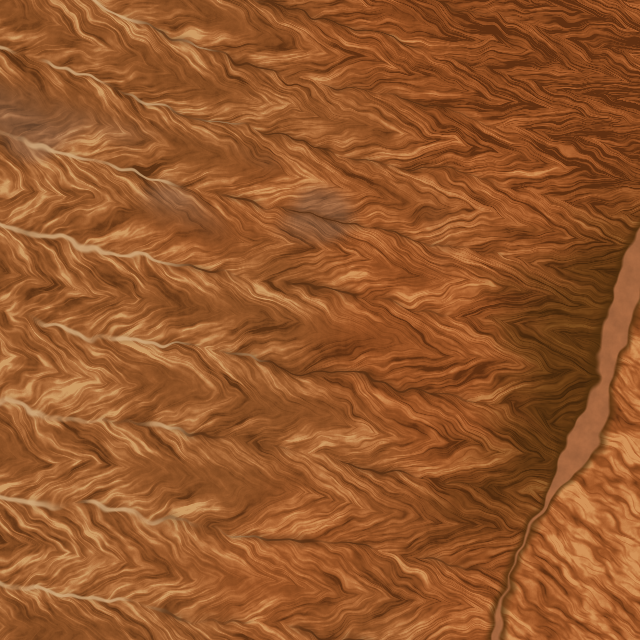
Give the GLSL for this texture, as a WebGL 1 fragment shader.

```glsl
precision highp float;
uniform vec2 u_resolution;

#define VALLEY_SPACING 0.14
#define WARP 0.035
#define STREAK_SCALE 17.0
#define RELIEF 0.75
#define LIGHT_VEINS 0.75
#define DARK_VEINS 0.72
#define GRAIN 0.2
#define BASE_TONE 0.45

const vec3 UMBER = vec3(0.37, 0.20, 0.08);
const vec3 BROWN = vec3(0.51, 0.29, 0.13);
const vec3 SIENNA = vec3(0.60, 0.35, 0.17);
const vec3 OCHRE = vec3(0.71, 0.45, 0.25);
const vec3 SAND = vec3(0.81, 0.61, 0.39);
const vec3 CREAM = vec3(0.83, 0.68, 0.50);
const vec3 MAUVE = vec3(0.53, 0.37, 0.26);
const vec3 OLIVE = vec3(0.31, 0.18, 0.05);
const vec3 SILT = vec3(0.69, 0.43, 0.27);

vec2 gradient(vec2 cell) {
  float angle = 6.2832 * fract(sin(dot(cell, vec2(127.1, 311.7))) * 43758.55);
  return vec2(cos(angle), sin(angle));
}

float noise(vec2 p) {
  vec2 i = floor(p), f = fract(p);
  vec2 u = f * f * f * (f * (f * 6.0 - 15.0) + 10.0);
  vec2 e = vec2(1.0, 0.0);
  float low = mix(dot(gradient(i), f), dot(gradient(i + e), f - e), u.x);
  float high = mix(dot(gradient(i + e.yx), f - e.yx), dot(gradient(i + 1.0), f - 1.0), u.x);
  return mix(low, high, u.y);
}

float fbm(vec2 p) {
  float sum = 0.0, amp = 0.6;
  for (int k = 0; k < 4; k++) {
    sum += amp * noise(p);
    p = p * 2.1 + 7.3;
    amp *= 0.6;
  }
  return sum;
}

// Thin branching lines along the zero crossings of the noise
float veins(vec2 p) {
  float sum = 0.0, amp = 0.5;
  for (int k = 0; k < 3; k++) {
    sum += amp * (1.0 - smoothstep(0.0, 0.22, abs(noise(p))));
    p = p * 1.9 + 11.7;
    amp *= 0.7;
  }
  return sum - 0.38;
}

vec3 earth(float tone) {
  float t = clamp(tone, 0.0, 1.0) * 4.0;
  vec3 color = mix(UMBER, BROWN, clamp(t, 0.0, 1.0));
  color = mix(color, SIENNA, clamp(t - 1.0, 0.0, 1.0));
  color = mix(color, OCHRE, clamp(t - 2.0, 0.0, 1.0));
  return mix(color, SAND, clamp(t - 3.0, 0.0, 1.0));
}

void main() {
  vec2 p = gl_FragCoord.xy / u_resolution;
  vec2 w = p + WARP * vec2(fbm(p * 5.0), fbm(p * 5.0 + 19.0));
  w += 0.007 * vec2(noise(p * 32.0), noise(p * 32.0 + 41.0));

  // Valleys that descend to the right, steeper toward the top
  float drop = w.x * (0.16 + 0.35 * w.y * w.y * w.y);
  float valley = (w.y + drop - 0.09) / VALLEY_SPACING;
  float fold = abs(fract(valley + 0.5) - 0.5);
  float reach = fold * VALLEY_SPACING;

  // Canyon along the right side
  float canyon = w.x - (0.78 + 0.38 * p.y - 0.02 * sin(p.y * 14.0));
  float bank = smoothstep(-0.004, 0.004, canyon);

  // Tributaries fan out from each valley, and down from the far bank
  float branch = w.x - mix(1.2, 2.3, p.x) * reach;
  vec2 q = STREAK_SCALE * vec2(branch, 0.45 * valley * VALLEY_SPACING);
  if (canyon > 0.0) q = STREAK_SCALE * vec2(w.y + 0.8 * w.x, 0.4 * w.x);

  // Tone: bright veins on the left, dark gullies on the right
  float leftness = 1.0 - smoothstep(0.05, 0.85, p.x);
  float mesa = smoothstep(0.22, 0.42, fold) * smoothstep(-0.12, 0.15, noise(p * 5.0 + 3.0));
  mesa *= (1.0 - bank) * (1.0 - smoothstep(0.55, 0.8, p.x));
  float detail = RELIEF * fbm(q);
  detail += LIGHT_VEINS * leftness * veins(q * 1.2 + 5.0);
  detail -= DARK_VEINS * (1.0 - 0.7 * leftness) * veins(q * 1.4 + 31.0);
  float tone = BASE_TONE + 0.12 * leftness + 0.2 * bank + 0.2 * fbm(p * 4.0 + 8.0);
  tone = mix(tone + detail, 0.29 + 0.25 * detail, 0.85 * mesa);
  tone += GRAIN * fbm(p * 75.0);
  tone -= 0.3 * (1.0 - smoothstep(0.05, 0.35, length(p - vec2(0.93, 0.9))));
  vec3 color = earth(tone);

  // Rust toward the right, mauve patches around the upper valley
  float rust = smoothstep(0.3, 0.75, p.x + 0.5 * noise(p * 4.0));
  color *= mix(vec3(1.0), vec3(1.02, 0.94, 0.87), rust);
  float haze = 1.0 - smoothstep(0.15, 0.75, abs(valley - 5.05));
  haze *= smoothstep(-0.15, 0.25, noise(p * 9.0 + 2.0)) * (1.0 - smoothstep(0.5, 0.75, p.x));
  color = mix(color, MAUVE * (0.8 + 0.45 * tone), 0.65 * haze);

  // Stream beds, pale on the left and shadowed on the right
  float width = mix(0.006, 0.0025, smoothstep(0.0, 0.5, p.x));
  float flow = (1.0 - bank) * (1.0 - smoothstep(0.6, 0.85, p.x));
  flow *= smoothstep(-0.35, 0.05, noise(p * 11.0 + 23.0));
  float bed = flow * (1.0 - smoothstep(0.2 * width, width, reach));
  float shadow = flow * (1.0 - smoothstep(0.002, 0.013, reach));
  float pale = 1.0 - smoothstep(0.12, 0.42, p.x + 0.3 * noise(p * 14.0));
  color = mix(color, UMBER, 0.4 * shadow * (1.0 - 0.6 * pale));
  color = mix(color, mix(UMBER * 0.9, CREAM, pale), 0.8 * bed);

  // Canyon: shaded left wall, dark rims and a silty floor
  float shade = smoothstep(-0.24, -0.04, canyon + 0.12 * fbm(q * 0.6)) * (1.0 - bank);
  shade *= smoothstep(0.08, 0.32, p.y) * (1.0 - smoothstep(0.55, 0.78, p.y));
  color = mix(color, OLIVE * (0.85 + 0.5 * tone), 0.8 * shade);
  float floorWidth = mix(0.005, 0.017, smoothstep(0.08, 0.28, p.y));
  floorWidth *= 0.85 + 1.2 * noise(vec2(p.y * 9.0, 4.5));
  float rim = 1.0 - smoothstep(floorWidth, floorWidth + 0.014, abs(canyon));
  float bottom = 1.0 - smoothstep(floorWidth - 0.003, floorWidth + 0.002, abs(canyon));
  color = mix(color, OLIVE, 0.75 * rim);
  color = mix(color, SILT * (0.97 + 0.15 * fbm(p * 40.0)), 0.9 * bottom);

  gl_FragColor = vec4(color, 1.0);
}
```
